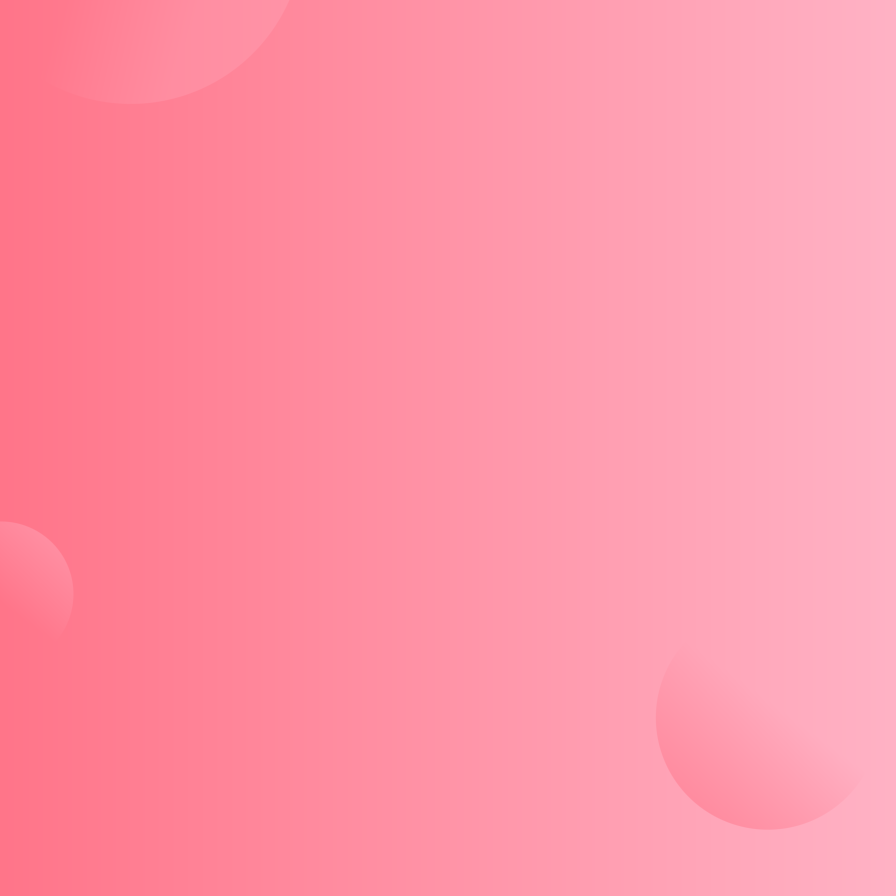
This background is drawn by a Shadertoy shader. Its source:

```glsl
const vec3 CORAL = vec3(1.0, 0.457, 0.537);
const vec3 BLUSH = vec3(1.0, 0.699, 0.772);

// Antialiased coverage of a disc
float discMask(vec2 p, vec2 center, float radius, float pixel) {
    return 1.0 - smoothstep(-0.5 * pixel, 0.5 * pixel, length(p - center) - radius);
}

// Opacity rising linearly along a direction, between two offsets from the center
float directionalFade(vec2 p, vec2 center, vec2 direction, vec2 span) {
    float along = dot(p - center, normalize(direction));
    return clamp((along - span.x) / (span.y - span.x), 0.0, 1.0);
}

// Tint a disc that dissolves into the backdrop on one side
vec3 blendOrb(vec3 base, vec3 tint, vec2 p, vec2 center, float radius,
              vec2 direction, vec2 span, float opacity, float pixel) {
    float coverage = discMask(p, center, radius, pixel);
    float fade = directionalFade(p, center, direction, span);
    return mix(base, tint, coverage * fade * opacity);
}

void mainImage(out vec4 fragColor, in vec2 fragCoord) {
    vec2 p = fragCoord / iResolution.xy;
    float pixel = 1.5 / min(iResolution.x, iResolution.y);

    // Horizontal backdrop
    vec3 color = mix(CORAL, BLUSH, p.x);

    // Upper left orb
    color = blendOrb(color, BLUSH, p, vec2(0.146, 1.077), 0.193,
                     vec2(0.94, -0.34), vec2(-0.04, 0.1), 0.25, pixel);

    // Left edge orb
    color = blendOrb(color, BLUSH, p, vec2(0.001, 0.337), 0.081,
                     vec2(0.59, 0.81), vec2(-0.008, 0.081), 0.38, pixel);

    // Lower right orb
    color = blendOrb(color, CORAL, p, vec2(0.857, 0.199), 0.125,
                     vec2(-0.59, -0.81), vec2(-0.016, 0.125), 0.52, pixel);

    fragColor = vec4(color, 1.0);
}
```
